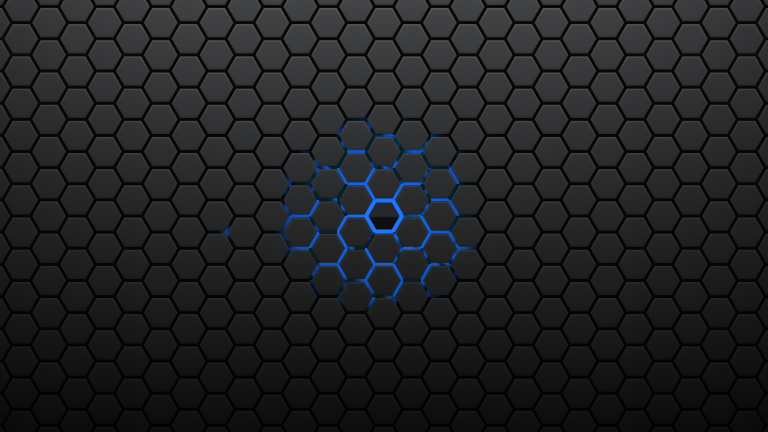
Give the GLSL for this background, as a Shadertoy shader.

```glsl
const float CELL = 0.0746; // cell spacing, in canvas heights
const float THIRD = 1.0471976; // a sixth of a turn

float hash(vec2 p) {
    return fract(sin(dot(p, vec2(127.1, 311.7))) * 43758.545);
}

// Offset from the centre of the nearest flat-topped hexagon
vec2 hexLocal(vec2 p) {
    vec2 s = vec2(1.73205, 1.0);
    vec2 a = mod(p + 0.5 * s, s) - 0.5 * s;
    vec2 b = mod(p, s) - 0.5 * s;
    return dot(a, a) < dot(b, b) ? a : b;
}

// Layered sines, roughly 0 to 1
float ripple(vec2 p) {
    float v = sin(p.x * 5.1 + 1.7 * sin(p.y * 3.7));
    v += 0.6 * sin(p.y * 9.3 + 2.0 * sin(p.x * 7.1));
    v += 0.4 * sin(dot(p, vec2(17.0, 13.0)));
    return 0.5 + 0.25 * v;
}

void mainImage(out vec4 fragColor, in vec2 fragCoord) {
    vec2 uv = fragCoord / iResolution.xy;
    vec2 p = (fragCoord - 0.5 * iResolution.xy) / (iResolution.y * CELL);
    float px = 1.0 / (iResolution.y * CELL);

    vec2 local = hexLocal(p);
    vec2 id = p - local;
    vec2 q = abs(local);
    float edge = 0.5 - max(q.y, 0.866025 * q.x + 0.5 * q.y);
    float core = 1.0 - step(0.3, length(id));

    // Plates: light from above, with a faint slope on each plate
    float light = 0.052 + 0.212 * uv.y + 0.016 * local.y;
    light *= 1.0 - 0.22 * pow(abs(2.0 * uv.x - 1.0), 3.0);
    vec3 plate = light * vec3(0.985, 1.0, 1.025);

    // Bevel: bright upper rim, shaded lower rim
    float rim = smoothstep(0.035, 0.065, edge) * (1.0 - smoothstep(0.075, 0.115, edge));
    plate *= 1.0 + rim * (0.08 + 0.5 * local.y);

    // Glossy centre plate, split across its middle
    float gloss = smoothstep(-px, px, local.y + 0.03);
    plate = mix(plate, mix(vec3(0.055, 0.06, 0.065), vec3(0.15, 0.16, 0.17), gloss), core);

    // Dark grooves between plates
    float face = smoothstep(0.045 - 0.6 * px, 0.045 + 0.6 * px, edge);
    vec3 groove = vec3(0.008 + 0.025 * uv.y);
    vec3 color = mix(groove, plate, face);

    // Each shared side gets its own random value
    float turn = round((atan(local.y, local.x) - 0.5 * THIRD) / THIRD) * THIRD + 0.5 * THIRD;
    vec2 side = id + 0.5 * vec2(cos(turn), sin(turn));
    float chance = hash(round(side / vec2(0.4330127, 0.25)));

    // Lit cluster: teal overall, patches of blue, full ring at the core
    float reach = length((p - vec2(-0.12, 0.05)) * vec2(0.94, 1.0));
    float cluster = 1.0 - smoothstep(2.3, 2.9, reach);
    float hot = smoothstep(0.3, 0.6, chance + 0.55 * ripple(p) - 0.14 * reach);
    hot *= 1.0 - smoothstep(2.5, 3.2, reach);
    float ring = 1.0 - step(0.6, length(side));
    hot = max(hot, ring);

    // A stray spark off to the left
    vec2 stray = p - vec2(-4.87, -0.5);
    hot = max(hot, 0.8 * exp(-40.0 * dot(stray, stray)));

    float width = 0.042 + 0.035 * core;
    float line = 1.0 - smoothstep(width - 0.6 * px, width + 0.8 * px, edge);
    vec3 blue = mix(vec3(0.06, 0.32, 0.75), vec3(0.12, 0.46, 1.0), max(ring, 1.0 - reach / 2.4));
    color = mix(color, vec3(0.015, 0.15, 0.2), 0.8 * line * cluster);
    color = mix(color, blue, line * hot);

    // Soft spill of light onto the plates
    color += vec3(0.01, 0.07, 0.17) * hot * exp(-22.0 * edge) * (1.0 - line);

    fragColor = vec4(color, 1.0);
}
```
